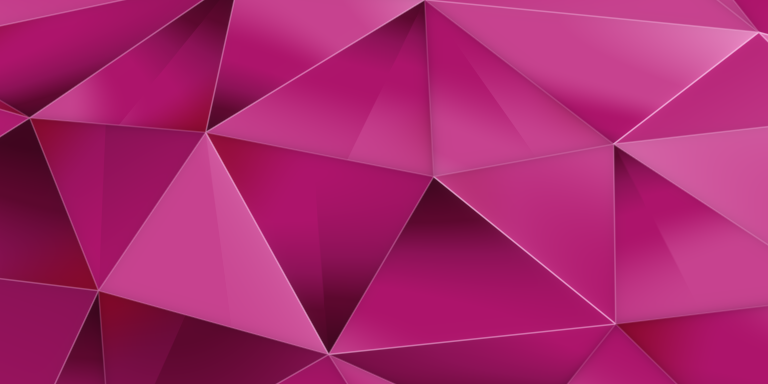
Write a Shadertoy shader that draws this background.

```glsl
// Folded magenta facets: a sagging lattice is split along the shorter diagonal
// of each cell into triangles. Each one gets a tone gradient, a faint crease, a
// shaded corner and thin glossy rims; a ramp turns the tone into colour.

const float ROW_HEIGHT = 0.47;
const float MID_HEIGHT = 0.335;
const float JITTER = 0.02;
const float RIM_WIDTH = 0.0013;

float hash(vec2 p) {
    return fract(sin(dot(p, vec2(127.1, 311.7))) * 43758.5453);
}

float cross2(vec2 a, vec2 b) {
    return a.x * b.y - a.y * b.x;
}

// +1 on even, -1 on odd numbers
float alternate(float n) {
    return 1.0 - 2.0 * mod(n, 2.0);
}

// Lattice corner: rows alternate in stride, drift sideways, zigzag and sag
vec2 corner(vec2 id) {
    float row = id.y - 0.5;
    float zigzag = alternate(id.x);
    float stride = mix(0.67, 0.53, mod(id.y, 2.0));
    float x = 0.22 - 0.18 * id.y + stride * id.x;
    x += zigzag * mix(0.035, -0.1, step(1.0, abs(row)));

    float sagCenter = 1.15 - 0.35 * max(row - 0.5, 0.0);
    float y = MID_HEIGHT + ROW_HEIGHT * row + 0.2 * max(-row - 0.5, 0.0);
    y += 0.19 * cos(1.5 * row) * (1.0 - cos(1.6 * (x - sagCenter)));
    y -= 0.03 * zigzag * sign(row);
    vec2 jitter = vec2(hash(id + 3.7), hash(id + 19.3)) - 0.5;
    return vec2(x, y) + JITTER * jitter;
}

float linearStep(float a, float b, float x) {
    return clamp((x - a) / (b - a), 0.0, 1.0);
}

// Tone 0..1 from deep plum to pale pink
vec3 toneRamp(float t) {
    vec3 ink     = vec3(0.25, 0.02, 0.12);
    vec3 plum    = vec3(0.36, 0.03, 0.18);
    vec3 wine    = vec3(0.55, 0.07, 0.34);
    vec3 magenta = vec3(0.68, 0.08, 0.42);
    vec3 pink    = vec3(0.78, 0.26, 0.56);
    vec3 pale    = vec3(0.90, 0.54, 0.76);
    vec3 c = mix(ink, plum, linearStep(-0.2, 0.02, t));
    c = mix(c, wine, linearStep(0.04, 0.2, t));
    c = mix(c, magenta, linearStep(0.2, 0.36, t));
    c = mix(c, pink, smoothstep(0.44, 0.64, t));
    return mix(c, pale, linearStep(0.74, 1.06, t));
}

// Surface colour of one facet, bary = barycentric position in it
vec3 facetColor(vec3 bary, vec2 key, float base) {
    vec3 tilt = vec3(hash(key + 1.3), hash(key + 5.9), hash(key + 8.2)) - 0.5;
    float tone = base + 0.36 * dot(bary, tilt);

    // Shaded and lit corners
    tone -= 0.6 * step(0.45, hash(key + 11.4)) * bary.z * bary.z;
    tone += 0.25 * step(0.5, hash(key + 14.6)) * bary.x * bary.x;

    // Crease fanning out from one corner
    float slope = mix(0.4, 1.8, hash(key + 17.1));
    float crease = smoothstep(-0.01, 0.01, bary.y - slope * bary.x) - 0.5;
    tone += 0.06 * crease * step(0.55, hash(key + 23.8));

    // Warm red reflection in the middle tones
    vec3 color = toneRamp(tone);
    float warm = step(0.5, hash(key + 29.5)) * smoothstep(0.5, 1.0, bary.y);
    warm *= 1.0 - smoothstep(0.45, 0.65, tone);
    return mix(color, vec3(0.54, 0.03, 0.15), 0.85 * warm);
}

// Glossy rim with a soft glow or groove; the key is shared by both facets
vec3 addRim(vec3 color, float dist, vec2 edgeKey, float pixel) {
    float gloss = hash(edgeKey + 41.2);
    float line = 1.0 - smoothstep(0.0, RIM_WIDTH + pixel, abs(dist));
    float glow = exp(-max(dist, 0.0) / 0.012);
    vec3 rimColor = mix(vec3(0.86, 0.42, 0.67), vec3(1.0, 0.82, 0.95), gloss);
    color *= 1.0 - 0.16 * (1.0 - gloss) * glow;
    color += 0.05 * gloss * glow * rimColor;
    return mix(color, rimColor, line * (0.3 + 0.55 * gloss * gloss));
}

// Adds one counter-clockwise triangle to the coverage-weighted sum
void addFacet(inout vec4 sum, vec2 p, vec2 ia, vec2 ib, vec2 ic,
              vec2 key, float base, float pixel) {
    vec2 a = corner(ia), b = corner(ib), c = corner(ic);
    vec3 areas = vec3(cross2(c - b, p - b), cross2(a - c, p - c), cross2(b - a, p - a));
    vec3 dist = areas / vec3(length(c - b), length(a - c), length(b - a));
    float inside = min(dist.x, min(dist.y, dist.z));
    float coverage = clamp(0.5 + inside / pixel, 0.0, 1.0);
    if (coverage <= 0.0) return;

    vec3 color = facetColor(areas / cross2(b - a, c - a), key, base);
    color = addRim(color, dist.x, ib + ic, pixel);
    color = addRim(color, dist.y, ic + ia, pixel);
    color = addRim(color, dist.z, ia + ib, pixel);
    sum += vec4(color, 1.0) * coverage;
}

void mainImage(out vec4 fragColor, in vec2 fragCoord) {
    float pixel = 1.0 / iResolution.y;
    vec2 p = fragCoord * pixel;
    vec4 sum = vec4(0.0);
    for (int j = -1; j <= 2; j++) {
        for (int i = -1; i <= 3; i++) {
            vec2 id = vec2(i, j);
            vec2 right = id + vec2(1.0, 0.0), up = id + vec2(0.0, 1.0), far = id + 1.0;
            bool rising = distance(corner(id), corner(far)) < distance(corner(right), corner(up));
            // Lower facets alternate in the middle row, upper ones lighten outwards
            float lower = 0.45 + 0.04 * id.x + 0.22 * alternate(id.x) * max(1.0 - abs(id.y), 0.0);
            float upper = 0.25 + 0.17 * abs(id.x) + 0.14 * id.y;
            addFacet(sum, p, id, right, rising ? far : up, id + 0.21, lower, pixel);
            addFacet(sum, p, far, up, rising ? id : right, id + 0.67, upper, pixel);
        }
    }
    fragColor = vec4(sum.rgb / max(sum.a, 0.001), 1.0);
}
```
